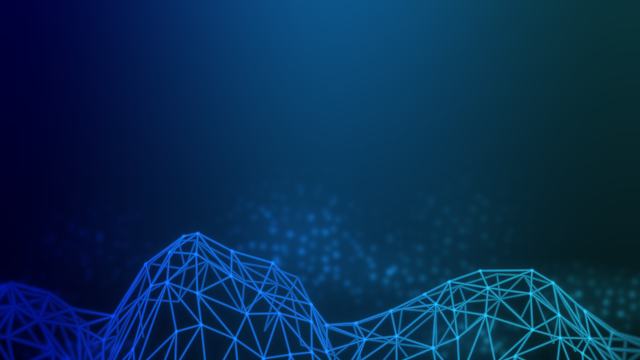
Give the GLSL for this background, as a Shadertoy shader.

```glsl
// Glowing wireframe hills in blue to teal, with blurred particle hills behind.

const vec3 NAVY = vec3(0.0, 0.0, 0.24);
const vec3 OCEAN = vec3(0.045, 0.33, 0.54);
const vec3 PINE = vec3(0.035, 0.20, 0.23);
const vec3 LINE_LEFT = vec3(0.02, 0.14, 0.95);
const vec3 LINE_MID = vec3(0.08, 0.48, 1.0);
const vec3 LINE_RIGHT = vec3(0.12, 0.70, 0.86);
const float FLOOR_LIGHT = 0.38;    // backdrop brightness at the bottom
const float SPACING = 0.088;       // mean distance of mesh columns
const float LINE_WIDTH = 0.0028;
const float NODE_RADIUS = 0.0065;
const float DOT_CELL = 0.034;      // spacing of blurred particles

vec2 hash2(vec2 p) {
    vec3 q = fract(p.xyx * vec3(0.1031, 0.1030, 0.0973));
    q += dot(q, q.yzx + 33.33);
    return fract((q.xx + q.yz) * q.zy);
}

float bump(float x, float center, float width) {
    float t = (x - center) / width;
    return exp(-t * t);
}

float blob(vec2 p, vec2 center, vec2 size) {
    vec2 t = (p - center) / size;
    return exp(-dot(t, t));
}

// Skyline of the front hills
float ridge(float x) {
    float hill = smoothstep(0.26, 0.46, x) * (1.0 - smoothstep(0.80, 0.91, x));
    float slope = smoothstep(0.85, 1.40, x) * (1.0 - smoothstep(1.46, 1.76, x));
    return 0.06 + 0.15 * bump(x, 0.05, 0.20) + 0.03 * bump(x, 0.92, 0.10)
        + hill * (0.20 + 0.09 * bump(x, 0.52, 0.13)) + 0.19 * slope;
}

vec2 meshVertex(vec2 id, float seed) {
    vec2 jitter = hash2(id + seed) - 0.5;
    float x = (id.x + 0.5 + 0.7 * jitter.x) * SPACING;
    float depth = (0.05 + 0.012 * id.y) * id.y;
    return vec2(x, ridge(x) - depth + jitter.y * (0.015 + 0.04 * min(id.y, 1.0)));
}

float segmentDistance(vec2 p, vec2 a, vec2 b) {
    vec2 pa = p - a, ba = b - a;
    return length(pa - ba * clamp(dot(pa, ba) / dot(ba, ba), 0.0, 1.0));
}

// Line strength in x, node strength in y, glow in z
vec3 mesh(vec2 p, float rows, float seed, float blur) {
    float column = floor(p.x / SPACING);
    float edge = 1e3, node = 1e3;
    for (float i = -2.0; i <= 1.0; i++) {
        for (float j = 0.0; j < rows; j++) {
            vec2 id = vec2(column + i, j);
            vec2 a = meshVertex(id, seed);
            vec2 b = meshVertex(id + vec2(1, 0), seed);
            vec2 c = meshVertex(id + vec2(0, 1), seed);
            vec2 d = meshVertex(id + vec2(1, 1), seed);
            float flip = step(0.5, hash2(id + seed + 7.0).x);
            edge = min(edge, segmentDistance(p, a, b));
            edge = min(edge, segmentDistance(p, a, c));
            edge = min(edge, segmentDistance(p, mix(a, b, flip), mix(d, c, flip)));
            node = min(node, min(length(p - a), length(p - b)));
        }
    }
    float soft = 1.0 / iResolution.y + blur;
    return vec3(1.0 - smoothstep(0.0, LINE_WIDTH + soft, edge),
                1.0 - smoothstep(0.0, NODE_RADIUS + soft, node),
                exp(-edge * 70.0));
}

// Out-of-focus particles
float particles(vec2 p) {
    vec2 cell = floor(p / DOT_CELL);
    float light = 0.0;
    for (float i = -1.0; i <= 1.0; i++) {
        for (float j = -1.0; j <= 1.0; j++) {
            vec2 id = cell + vec2(i, j);
            vec2 center = (id + 0.1 + 0.8 * hash2(id)) * DOT_CELL;
            light += hash2(id + 19.0).x * blob(p, center, vec2(0.011));
        }
    }
    return light;
}

void mainImage(out vec4 fragColor, in vec2 fragCoord) {
    vec2 p = fragCoord / iResolution.y;
    p.x *= 16.0 / 9.0 * iResolution.y / iResolution.x;

    // Backdrop
    vec3 color = mix(NAVY, OCEAN, smoothstep(0.0, 0.95, p.x));
    color = mix(color, PINE, smoothstep(0.90, 1.75, p.x));
    color *= mix(FLOOR_LIGHT, 1.0, p.y);

    vec3 lineColor = mix(LINE_LEFT, LINE_MID, smoothstep(0.10, 0.60, p.x));
    lineColor = mix(lineColor, LINE_RIGHT, smoothstep(0.75, 1.45, p.x));

    // Distant particle hills, dimmed behind the front skyline
    float skyline = ridge(p.x);
    float haze = 0.55 * blob(p, vec2(0.82, 0.33), vec2(0.15, 0.11))
        + 0.40 * blob(p, vec2(1.08, 0.24), vec2(0.16, 0.07))
        + 0.16 * blob(p, vec2(1.28, 0.36), vec2(0.14, 0.12))
        + 0.18 * blob(p, vec2(0.27, 0.31), vec2(0.17, 0.10));
    haze *= 1.0 - 0.6 * smoothstep(0.0, 0.08, skyline - p.y);
    haze += 0.42 * smoothstep(1.45, 1.62, p.x) * smoothstep(0.05, 0.14, p.y)
        * (1.0 - smoothstep(0.21, 0.29, p.y + 0.15 * max(p.x - 1.62, 0.0)));
    // Soft lights near the lower edge
    haze += 0.55 * blob(p, vec2(1.31, 0.05), vec2(0.13, 0.07))
        + 0.60 * blob(p, vec2(0.24, 0.02), vec2(0.14, 0.05))
        + 0.50 * blob(p, vec2(0.03, 0.15), vec2(0.12, 0.06));
    color += lineColor * haze * (0.22 + 0.75 * particles(p));

    // Front wireframe with a second fold along its crest
    float focus = smoothstep(0.15, 0.38, p.x) * (1.0 - smoothstep(1.62, 1.78, p.x));
    float blur = 0.006 * (1.0 - focus);
    vec3 front = mesh(p, 5.0, 3.0, blur);
    vec3 fold = mesh(p + vec2(0.0, 0.012), 2.0, 41.0, blur);
    float light = max(0.72 * front.x, 0.55 * fold.x)
        + 0.10 * front.z + 0.06 * fold.z;
    light *= mix(0.55, 1.0, focus);
    color = mix(color, lineColor, clamp(light, 0.0, 1.0));
    color += lineColor * 0.35 * front.y * focus;

    fragColor = vec4(color, 1.0);
}
```
